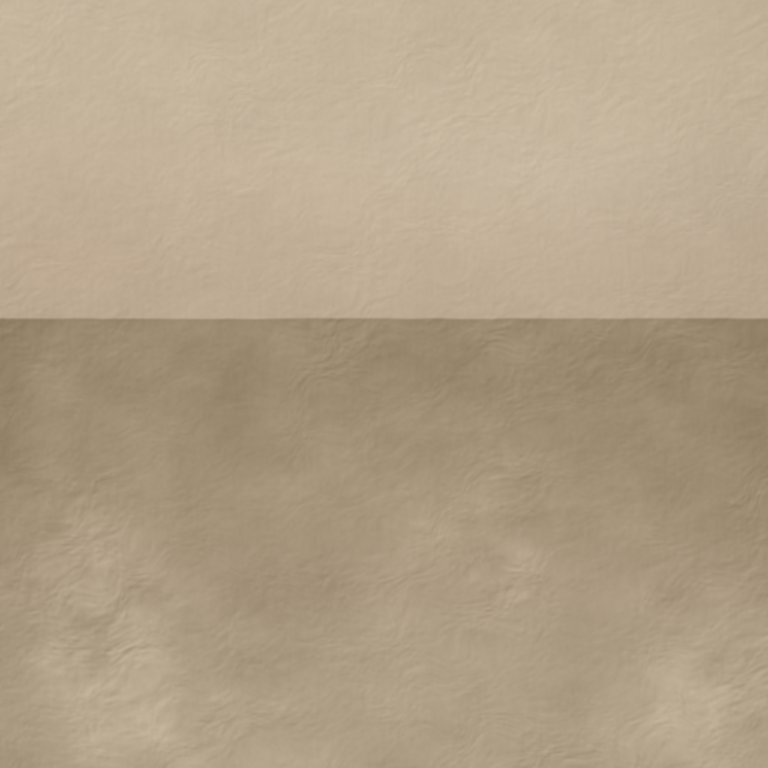
Give the GLSL for this texture, as a Shadertoy shader.

```glsl
// Two-tone plaster wall: a pale upper band above a darker, worn lower band.

float hash(vec2 p) {
    vec3 q = fract(p.xyx * vec3(0.1031, 0.1030, 0.0973));
    q += dot(q, q.yzx + 33.33);
    return fract((q.x + q.y) * q.z);
}

float noise(vec2 p) {
    vec2 cell = floor(p), f = fract(p);
    f = f * f * f * (f * (f * 6.0 - 15.0) + 10.0);
    return mix(mix(hash(cell), hash(cell + vec2(1, 0)), f.x),
               mix(hash(cell + vec2(0, 1)), hash(cell + vec2(1, 1)), f.x), f.y);
}

float fbm(vec2 p) {
    float sum = 0.0, amplitude = 0.5;
    for (int i = 0; i < 5; i++) {
        sum += amplitude * noise(p);
        p = mat2(1.6, 1.2, -1.2, 1.6) * p + 7.3;
        amplitude *= 0.5;
    }
    return sum;
}

// Soft elliptical spot, 1 at its centre
float spot(vec2 p, vec2 centre, vec2 radius) {
    vec2 d = (p - centre) / radius;
    return exp(-dot(d, d));
}

// Fine brushed relief, slightly tilted and stretched sideways
float relief(vec2 p) {
    vec2 warp = vec2(noise(p * 22.0), noise(p * 22.0 + 40.0)) * 0.025;
    vec2 q = mat2(0.95, -0.3, 0.3, 0.95) * (p + warp);
    return 0.6 * noise(q * vec2(55.0, 95.0)) + 0.4 * noise(q * vec2(120.0, 190.0) + 17.0);
}

void mainImage(out vec4 fragColor, in vec2 fragCoord) {
    vec2 uv = fragCoord / iResolution.xy;
    float pixel = 1.0 / iResolution.y;
    float cloud = fbm(uv * vec2(4.0, 5.5) + 3.0) - 0.48;
    float mottle = fbm(uv * vec2(16.0, 22.0) + 11.0) - 0.48;

    // Upper band: warm beige, pinker and darker toward the lower left
    float height = clamp((uv.y - 0.585) / 0.415, 0.0, 1.0);
    vec3 upper = mix(vec3(0.735, 0.665, 0.575), vec3(0.77, 0.705, 0.612), smoothstep(0.0, 0.75, height));
    upper += vec3(0.006, -0.002, -0.002) * spot(uv, vec2(0.1, 0.68), vec2(0.3, 0.15));
    upper += 0.018 * spot(uv, vec2(0.62, 0.75), vec2(0.3, 0.12));
    upper -= 0.012 * smoothstep(0.8, 1.0, uv.x);
    upper += 0.025 * cloud + 0.025 * mottle;

    // Lower band: olive brown that lightens downward
    vec3 lower = mix(vec3(0.685, 0.62, 0.525), vec3(0.615, 0.55, 0.445), smoothstep(0.05, 0.55, uv.y));
    lower += 0.025 * spot(uv, vec2(0.55, 0.26), vec2(0.2, 0.16));
    lower -= 0.035 * spot(uv, vec2(0.38, 0.25), vec2(0.1, 0.11));
    lower -= 0.025 * spot(uv, vec2(0.29, 0.47), vec2(0.07, 0.1));
    lower -= 0.03 * (1.0 - smoothstep(0.0, 0.08, uv.x));
    lower -= 0.015 * smoothstep(0.88, 1.0, uv.x);
    lower += 0.06 * cloud + 0.06 * mottle;

    // Chalky worn patches
    float wear = spot(uv, vec2(0.14, 0.15), vec2(0.09, 0.12))
               + 0.6 * spot(uv, vec2(0.24, 0.05), vec2(0.12, 0.06))
               + 0.8 * spot(uv, vec2(0.93, 0.09), vec2(0.1, 0.07))
               + 0.5 * spot(uv, vec2(0.67, 0.32), vec2(0.05, 0.08))
               + 0.4 * spot(uv, vec2(0.09, 0.33), vec2(0.06, 0.04));
    lower += vec3(0.05, 0.05, 0.052) * wear * clamp(0.8 + 2.5 * mottle, 0.0, 1.6);

    // Boundary with a faint shadow line just beneath it
    float edge = 0.585 + 0.0012 * (noise(vec2(uv.x * 30.0, 2.0)) - 0.5);
    float below = edge - uv.y;
    lower -= 0.025 * exp(-max(below, 0.0) / 0.005);
    float isUpper = smoothstep(-0.0012 - pixel, 0.0012 + pixel, -below);
    vec3 color = mix(lower, upper, isUpper);

    // Light from the upper left grazing the relief
    float slope = relief(uv) - relief(uv + vec2(-0.0025, 0.003));
    float roughness = mix(0.05 + 0.05 * min(wear, 1.0), 0.036, isUpper);
    color += slope * roughness * (0.6 + 0.8 * noise(uv * 9.0 + 5.0));

    // Fine grain with a faint vertical weave
    color += 0.010 * (noise(uv * vec2(256.0, 200.0)) - 0.5);
    color += 0.008 * (noise(uv * vec2(210.0, 35.0) + 60.0) - 0.5);

    fragColor = vec4(clamp(color, 0.0, 1.0), 1.0);
}
```
